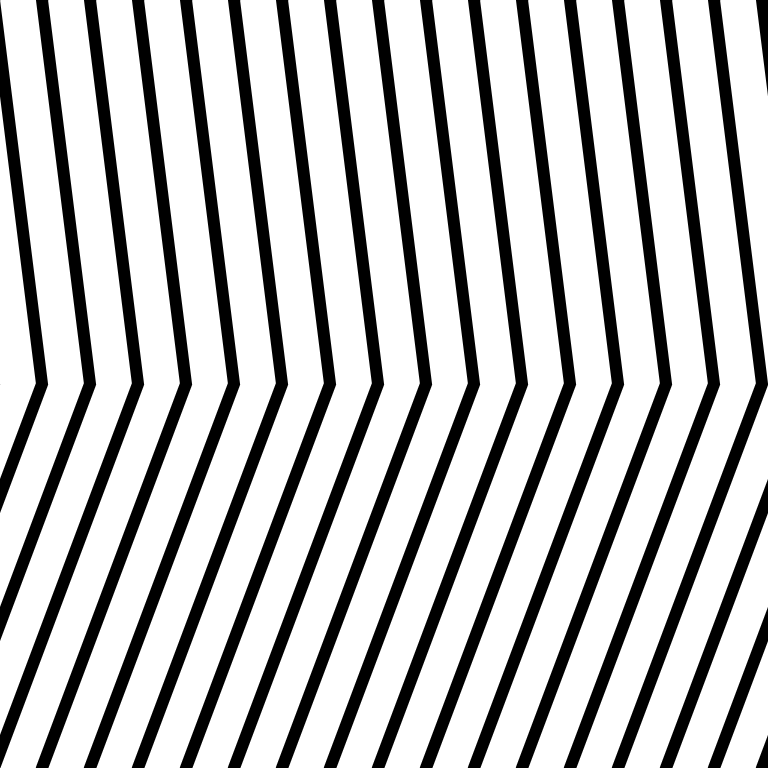
A Shadertoy shader for this pattern:

```glsl
const float COLUMNS = 16.0;            // lines across the canvas
const float LINE_PHASE = 0.875;        // line centre within its column
const float HALF_WIDTH = 1.0 / 128.0;
const float UPPER_SLOPE = -0.125;      // dx/dy; shifts one column per half
const float LOWER_SLOPE = 0.375;       // dx/dy; shifts three columns per half
const vec3 PAPER = vec3(1.0);
const vec3 INK = vec3(0.0);

// Signed distance from a slanted line, given the horizontal offset to it
float slantDistance(float offset, float slope) {
    return offset * inversesqrt(1.0 + slope * slope);
}

// Horizontal offset to the nearest repeat
float repeatOffset(float x, float period) {
    return (fract(x / period + 0.5) - 0.5) * period;
}

// Distance to the bent lines, mitred at mid height and at the wrapped edge
float chevronDistance(vec2 uv, float period) {
    bool isUpper = uv.y > 0.5;
    float slope = isUpper ? UPPER_SLOPE : LOWER_SLOPE;
    float otherSlope = isUpper ? LOWER_SLOPE : UPPER_SLOPE;
    float fromMiddle = uv.y - 0.5;
    float fromEdge = fract(uv.y + 0.5) - 0.5;

    float centre = LINE_PHASE * period + slope * fromMiddle;
    float offset = repeatOffset(uv.x - centre, period);
    float spread = slope - otherSlope;

    float own = slantDistance(offset, slope);
    float pastMiddle = slantDistance(offset + spread * fromMiddle, otherSlope);
    float pastEdge = slantDistance(offset + spread * fromEdge, otherSlope);
    return abs(min(max(own, pastMiddle), pastEdge));
}

// Antialiased coverage of a stroke
float strokeMask(float dist, float halfWidth, float pixel) {
    return clamp((halfWidth - dist) / pixel + 0.5, 0.0, 1.0);
}

void mainImage(out vec4 fragColor, in vec2 fragCoord) {
    vec2 uv = fragCoord / iResolution.xy;
    float pixel = 1.0 / min(iResolution.x, iResolution.y);
    float dist = chevronDistance(uv, 1.0 / COLUMNS);
    fragColor = vec4(mix(PAPER, INK, strokeMask(dist, HALF_WIDTH, pixel)), 1.0);
}
```
